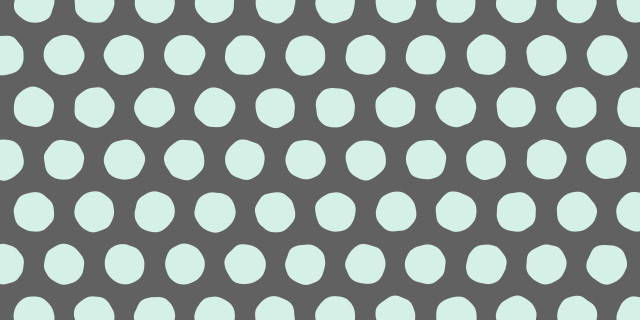
Reproduce this pattern procedurally as a WebGL 1 fragment shader.

```glsl
precision highp float;
// Staggered rows of pale mint dots on flat grey, like hand-cut paper spots.
// Each dot is a circle in a triangular lattice whose radius wavers with
// gradient noise sampled around its rim, seeded by its lattice cell.

uniform vec2 u_resolution;

// Lengths are in canvas heights.
#define PITCH 0.1884
#define ROW_STEP 0.1632
#define ORIGIN vec2(0.0120, 0.5010)
#define DOT_RADIUS 0.0626
#define WOBBLE 0.0058
#define RIM_DETAIL 1.45
#define GROUND vec3(0.380, 0.380, 0.380)
#define MINT vec3(0.837, 0.945, 0.906)

float hash(vec2 p) {
  vec3 q = fract(vec3(p.xyx) * 0.1031);
  q += dot(q, q.yzx + 33.33);
  return fract((q.x + q.y) * q.z);
}

// Dot product of a random unit gradient with the offset from its grid corner.
float cornerSlope(vec2 corner, vec2 offset) {
  float angle = 6.28319 * hash(corner);
  return dot(vec2(cos(angle), sin(angle)), offset);
}

float gradientNoise(vec2 p) {
  vec2 i = floor(p);
  vec2 f = p - i;
  vec2 u = f * f * f * (f * (f * 6.0 - 15.0) + 10.0);
  vec2 e = vec2(1.0, 0.0);
  float low = mix(cornerSlope(i, f), cornerSlope(i + e.xy, f - e.xy), u.x);
  float high = mix(cornerSlope(i + e.yx, f - e.yx),
                   cornerSlope(i + e.xx, f - e.xx), u.x);
  return mix(low, high, u.y);
}

// Signed distance to the uneven rim of one dot.
float dotDistance(vec2 p, vec2 cell) {
  float r = length(p);
  vec2 direction = p / max(r, 0.0001);
  vec2 seed = 40.0 + 7.0 * cell + vec2(hash(cell + 60.0), hash(cell + 90.0));
  float waver = gradientNoise(seed + RIM_DETAIL * direction);
  return r - DOT_RADIUS - WOBBLE * waver;
}

void main() {
  float pixel = 1.0 / u_resolution.y;
  vec2 p = gl_FragCoord.xy * pixel - ORIGIN;

  // Nearest lattice point, with odd rows shifted by half a pitch.
  float row = floor(p.y / ROW_STEP + 0.5);
  float shift = 0.5 * mod(row, 2.0);
  float column = floor(p.x / PITCH - shift + 0.5);
  vec2 center = vec2((column + shift) * PITCH, row * ROW_STEP);

  // Smooth the rim over about one pixel.
  float d = dotDistance(p - center, vec2(column, row));
  float cover = clamp(0.5 - d / pixel, 0.0, 1.0);
  gl_FragColor = vec4(mix(GROUND, MINT, cover), 1.0);
}
```
